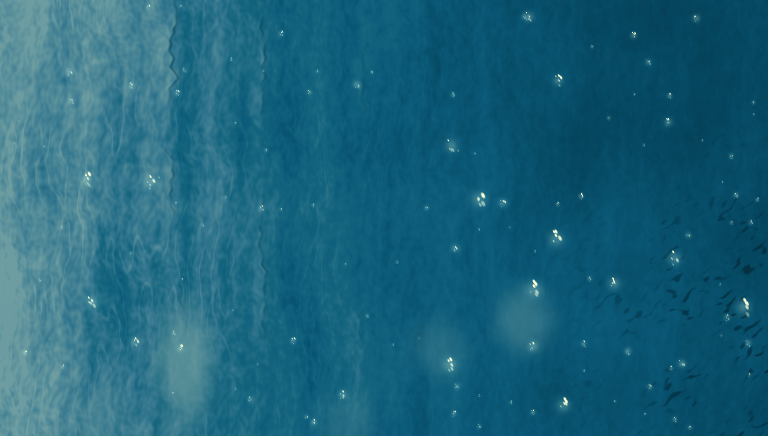
Reproduce this texture procedurally as a WebGL 2 fragment shader.

```glsl
#version 300 es
precision highp float;

uniform vec2 u_resolution;
out vec4 fragColor;

#define LIGHT_LEVEL 4.4
#define LIGHT_FALLOFF 2.0
#define STREAK_STRENGTH 1.1
#define RIPPLE_STRENGTH 0.9
#define WRINKLE_STRENGTH 0.7
#define SEAM_COUNT 3
#define SEAM_SPACING 0.21
#define BLOB_COUNT 6
#define BLOB_RADIUS 0.065
#define GLINT_CELL 0.125
#define GLINT_CHANCE 0.36
#define FLECK_STRENGTH 1.1

vec2 hash2(vec2 p) {
    vec3 q = fract(p.xyx * vec3(0.1031, 0.1030, 0.0973));
    q += dot(q, q.yzx + 33.33);
    return fract((q.xx + q.yz) * q.zy);
}

float cornerSlope(vec2 cell, vec2 offset) {
    float angle = 6.2832 * hash2(cell + 57.0).x;
    return dot(vec2(cos(angle), sin(angle)), offset);
}

float gradientNoise(vec2 p) {
    vec2 i = floor(p), f = p - i;
    vec2 w = f * f * f * (f * (f * 6.0 - 15.0) + 10.0);
    float low = mix(cornerSlope(i, f), cornerSlope(i + vec2(1, 0), f - vec2(1, 0)), w.x);
    float high = mix(cornerSlope(i + vec2(0, 1), f - vec2(0, 1)),
                     cornerSlope(i + 1.0, f - 1.0), w.x);
    return 1.4 * mix(low, high, w.y);
}

// Water colours from deep (0) to pale (4)
vec3 waterColor(float level) {
    vec3 c = mix(vec3(0.02, 0.28, 0.38), vec3(0.04, 0.35, 0.47), clamp(level, 0.0, 1.0));
    c = mix(c, vec3(0.09, 0.40, 0.50), clamp(level - 1.0, 0.0, 1.0));
    c = mix(c, vec3(0.21, 0.47, 0.56), clamp(level - 2.0, 0.0, 1.0));
    c = mix(c, vec3(0.33, 0.55, 0.60), clamp(level - 3.0, 0.0, 1.8));
    return c * (1.0 + 0.2 * clamp(level, -1.8, 0.0));
}

// Ragged vertical folds: x is the pale side, y the dark edge
vec2 seams(vec2 p) {
    vec2 sum = vec2(0.0);
    for (int i = 0; i < SEAM_COUNT; i++) {
        float id = float(i);
        float wander = 0.03 * gradientNoise(vec2(id * 7.3, p.y * 2.0))
                     + 0.012 * gradientNoise(vec2(id * 3.7 + 20.0, p.y * 14.0))
                     + 0.009 * gradientNoise(vec2(id * 2.9 + 40.0, p.y * 42.0));
        float d = p.x - 0.40 - id * SEAM_SPACING - wander;
        float presence = smoothstep(-0.2, 0.4, gradientNoise(vec2(id * 5.1 + 9.0, p.y * 4.0)));
        float broken = smoothstep(-0.4, 0.3, gradientNoise(vec2(id * 9.0, p.y * 27.0)));
        float pale = exp(-pow((d + 0.016) / 0.016, 2.0)) + exp(-pow((d + 0.007) / 0.003, 2.0)) * broken;
        float dark = exp(-pow(d / 0.003, 2.0)) * mix(0.3, 1.0, broken);
        sum += vec2(pale, dark) * presence / (1.0 + 0.5 * id);
    }
    return sum;
}

// Soft out-of-focus patches
float blobs(vec2 p, float aspect) {
    float cover = 0.0;
    for (int i = 0; i < BLOB_COUNT; i++) {
        float id = float(i);
        vec2 center = vec2(fract(0.24 + 0.443 * id) * aspect, 0.16 + 0.13 * sin(2.2 * id));
        vec2 d = (p - center) / (BLOB_RADIUS * vec2(1.0, 1.0 + exp(-2.0 * id)));
        d += 0.2 * gradientNoise(p * 14.0 + id);
        cover = max(cover, (0.2 + 0.5 * exp(-id)) * smoothstep(1.5, 0.3, length(d)));
    }
    return cover;
}

// Clumped bright grains, one clump per cell; rgb is tint, a is cover
vec4 glints(vec2 p, float cellSize, float scale, float chance, float pixel) {
    vec2 cell = floor(p / cellSize);
    vec2 pick = hash2(cell + 11.0 + 300.0 * cellSize);
    vec2 site = (cell + 0.2 + 0.6 * hash2(cell + 3.0)) * cellSize;
    float size = scale * mix(0.3, 1.0, pick.y * pick.y);
    float cover = 0.3 * exp(-dot(p - site, p - site) / (5.0 * size * size));
    for (int k = 0; k < 5; k++) {
        vec2 r = hash2(cell * 5.0 + vec2(float(k) * 17.0, 91.0));
        vec2 d = p - site - (r - 0.5) * size * vec2(2.6, 4.5);
        d.x += 0.35 * d.y;
        float radius = size * mix(0.3, 0.9, r.x);
        float grain = smoothstep(radius + pixel, radius * 0.5 - pixel, length(d * vec2(1.2, 0.8)));
        cover = max(cover, grain * mix(0.5, 1.2, r.y));
    }
    vec3 tint = mix(vec3(0.60, 0.85, 0.84), vec3(1.0, 1.0, 0.84), clamp(cover, 0.0, 1.0));
    return vec4(tint, min(cover, 1.0) * step(pick.x, chance));
}

void main() {
    vec2 uv = gl_FragCoord.xy / u_resolution;
    vec2 p = gl_FragCoord.xy / u_resolution.y;
    float aspect = u_resolution.x / u_resolution.y, pixel = 0.6 / u_resolution.y;
    float pale = smoothstep(0.8, 0.1, uv.x);

    // Broad light from the left, with a faint glow low on the right
    float level = LIGHT_LEVEL * pow(1.0 - uv.x, LIGHT_FALLOFF) + 0.5 * (uv.y - 0.5) * (pale - 0.4);
    level += 0.55 * exp(-9.0 * dot(uv - vec2(0.72, 0.24), uv - vec2(0.72, 0.24)));

    // Hanging streaks, fine ripples and thin wrinkles
    vec2 q = p + 0.02 * gradientNoise(p * vec2(5.0, 4.0)) + 0.006 * gradientNoise(p * 22.0);
    float streak = gradientNoise(q * vec2(13.0, 1.5)) + 0.6 * gradientNoise(q * vec2(34.0, 3.5) + 8.0);
    float ripple = gradientNoise(q * vec2(52.0, 24.0) + 31.0) + 0.8 * gradientNoise(q * vec2(110.0, 65.0));
    float wrinkle = smoothstep(0.14, 0.0, abs(gradientNoise(q * vec2(32.0, 7.0) + 70.0)));
    level += STREAK_STRENGTH * streak * mix(0.2, 1.0, pale) + 0.4 * gradientNoise(p * 5.0 + 4.0);
    level += RIPPLE_STRENGTH * ripple * mix(0.25, 0.8, pale);
    level += WRINKLE_STRENGTH * (wrinkle - 0.3) * pale * smoothstep(-0.2, 0.4, gradientNoise(p * vec2(9.0, 4.0)));
    vec2 seam = seams(p);
    level += 0.9 * seam.x;

    // Slanted dark flecks in the lower right
    vec2 slanted = vec2(0.8 * p.x + 0.6 * p.y, 0.8 * p.y - 0.6 * p.x) + 0.01 * gradientNoise(p * 20.0);
    float fleck = smoothstep(0.2, 0.6, gradientNoise(slanted * vec2(36.0, 85.0)));
    fleck *= smoothstep(-0.3, 0.3, gradientNoise(p * 8.0 + 15.0));
    level -= FLECK_STRENGTH * 1.6 * fleck * smoothstep(0.68, 0.95, uv.x) * smoothstep(0.8, 0.3, uv.y);

    vec3 color = mix(waterColor(level), vec3(0.03, 0.25, 0.31), 0.7 * min(seam.y, 1.0));
    color = mix(color, vec3(0.42, 0.61, 0.62), blobs(p, aspect));
    float chance = GLINT_CHANCE * mix(0.7, 1.3, uv.x);
    vec4 large = glints(p, GLINT_CELL, 0.0085, chance, pixel);
    vec4 small = glints(p + 0.31, 0.5 * GLINT_CELL, 0.0035, 0.5 * chance, pixel);
    color = mix(color, small.rgb, 0.8 * small.a);
    fragColor = vec4(mix(color, large.rgb, large.a), 1.0);
}
```
